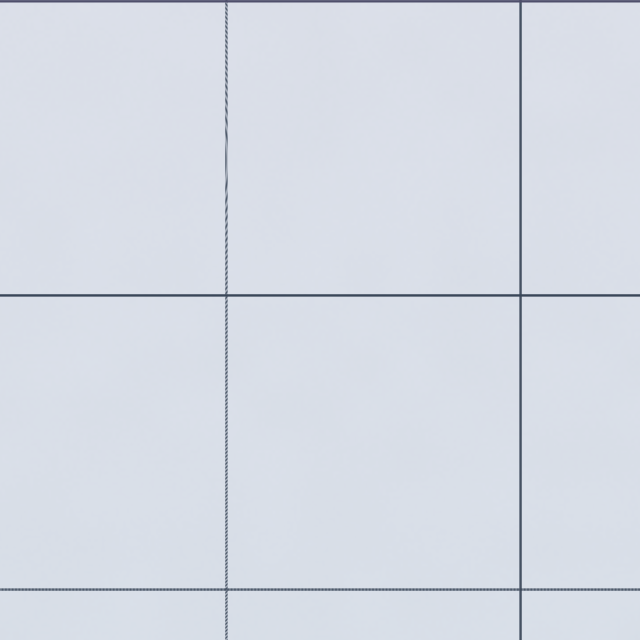
Give the GLSL for this pattern, as a Shadertoy shader.

```glsl
// Pale blue-grey square tiles parted by thin dark joints, some with a twisted-cord texture.
#define PITCH 0.4596
#define ORIGIN vec2(0.3538, 0.0788)
#define HALF_WIDTH 0.0019
#define TWIST_RATE 190.0
#define TWIST_CENTRE 0.75
#define TWIST_SLANT 150.0
#define GRAIN 0.007
#define TILE_TOP vec3(0.857, 0.873, 0.911)
#define TILE_BOTTOM vec3(0.847, 0.872, 0.908)
#define INK vec3(0.225, 0.275, 0.345)
#define INK_VIOLET vec3(0.31, 0.31, 0.42)

float hash(vec2 p) {
    p = fract(p * vec2(123.34, 456.21));
    p += dot(p, p + 45.32);
    return fract(p.x * p.y);
}

float valueNoise(vec2 p) {
    vec2 i = floor(p), f = fract(p);
    f = f * f * (3.0 - 2.0 * f);
    return mix(mix(hash(i), hash(i + vec2(1, 0)), f.x),
               mix(hash(i + vec2(0, 1)), hash(i + vec2(1, 1)), f.x), f.y);
}

float jointMask(float dist, float aa) {
    return 1.0 - smoothstep(HALF_WIDTH - aa, HALF_WIDTH + aa, abs(dist));
}

// Diagonal strands that lengthen near the twist centre
float twist(float along, float across) {
    float d = along - TWIST_CENTRE;
    float phase = TWIST_RATE * sqrt(d * d + 0.04) + TWIST_SLANT * across;
    return 0.5 + 0.5 * sin(6.2832 * phase);
}

void mainImage(out vec4 fragColor, in vec2 fragCoord) {
    vec2 uv = fragCoord / iResolution.y;
    float aa = 0.8 / iResolution.y;

    // Nearest joint in each direction
    vec2 index = floor((uv - ORIGIN) / PITCH + 0.5);
    vec2 dist = uv - ORIGIN - index * PITCH;

    // Tile surface: soft gradient, mottling and fine grain
    vec3 color = mix(TILE_BOTTOM, TILE_TOP, uv.y);
    color += GRAIN * (valueNoise(uv * 14.0) - 0.5);
    color += 0.6 * GRAIN * (valueNoise(uv * 180.0) - 0.5);

    // Upright joints: the left one is corded, the right one nearly solid
    float corded = 1.0 - step(0.5, index.x);
    float strand = twist(uv.y, dist.x);
    float fade = mix(0.07, 0.12 + 0.55 * strand, corded);
    float upright = jointMask(dist.x, aa) * (1.0 - fade);
    color = mix(color, INK, upright);

    // Level joints: lightly beaded at the bottom, violet at the top
    float beaded = 1.0 - step(0.5, index.y);
    float violet = step(1.5, index.y);
    float bead = 0.5 + 0.5 * sin(6.2832 * TWIST_RATE * uv.x);
    float level = jointMask(dist.y, aa) * (1.0 - beaded * (0.12 + 0.25 * bead));
    color = mix(color, mix(INK, INK_VIOLET, violet), level);

    fragColor = vec4(color, 1.0);
}
```
